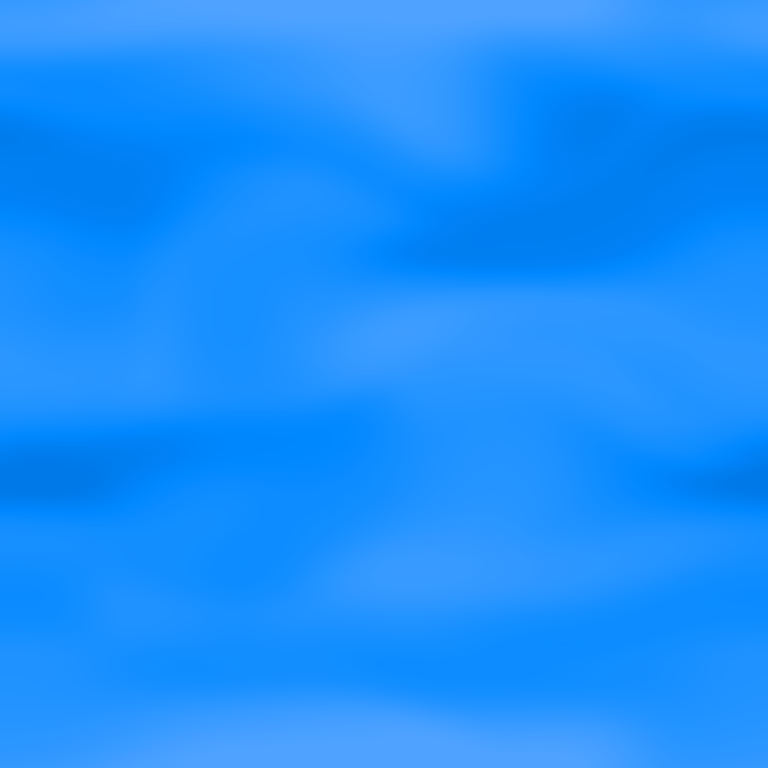
Reproduce this texture procedurally as a WebGL 2 fragment shader.

```glsl
#version 300 es
precision highp float;
// Soft blue haze drawn out sideways, with a few darker pools and creases.
// Wrapping value noise, stretched in x and bent by a second noise,
// drives a ramp from deep to pale blue.
uniform vec2 u_resolution;
out vec4 fragColor;

// Integer hash of a lattice cell, 0 to 1
float hash(ivec2 cell, int seed) {
    uint h = uint(cell.x) * 374761393u + uint(cell.y) * 668265263u + uint(seed) * 974711u;
    h = (h ^ (h >> 15)) * 2246822519u;
    h = (h ^ (h >> 13)) * 3266489917u;
    h ^= h >> 16;
    return float(h & 65535u) / 65535.0;
}

// Value noise that repeats over the unit square
float tileNoise(vec2 uv, vec2 cells, int seed) {
    vec2 p = uv * cells;
    vec2 base = floor(p);
    vec2 f = p - base;
    f = f * f * f * (f * (f * 6.0 - 15.0) + 10.0);
    ivec2 lo = ivec2(mod(base, cells));
    ivec2 hi = ivec2(mod(base + 1.0, cells));
    float bottom = mix(hash(lo, seed), hash(ivec2(hi.x, lo.y), seed), f.x);
    float top = mix(hash(ivec2(lo.x, hi.y), seed), hash(hi, seed), f.x);
    return mix(bottom, top, f.y);
}

// Pale above zero, darkening below it
vec3 blueRamp(float tone) {
    float pale = clamp(tone, 0.0, 0.31);
    float deep = clamp(-tone, 0.0, 0.10);
    return vec3(pale, 0.533 + 0.33 * pale - 0.6 * deep, 1.0 - 0.9 * deep);
}

void main() {
    vec2 uv = gl_FragCoord.xy / u_resolution;

    // Bend the bands so that they slant and taper
    vec2 bend = vec2(tileNoise(uv, vec2(2.0, 5.0), 11),
                     tileNoise(uv, vec2(3.0, 4.0), 23)) - 0.5;
    vec2 bent = uv + bend * vec2(0.30, 0.13);

    // Broad patches with a fainter, finer layer
    float broad = tileNoise(bent, vec2(3.0, 7.0), 5) - 0.5;
    float fine = tileNoise(bent + 0.37, vec2(5.0, 12.0), 42) - 0.5;
    float tone = 0.135 + 0.46 * broad + 0.15 * fine;

    fragColor = vec4(blueRamp(tone), 1.0);
}
```
